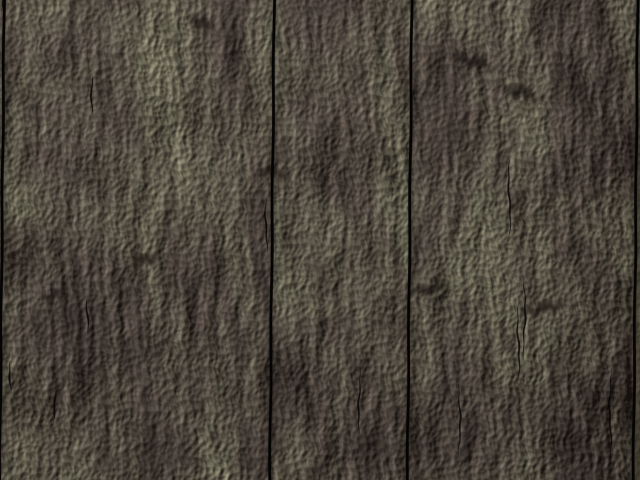
This texture is drawn by a Shadertoy shader. Its source:

```glsl
#define SEAMS vec4(0.003, 0.425, 0.640, 0.993)
#define SEAM_HALF_WIDTH 0.0022
#define SEAM_LEAN 0.007
#define PIT_SCALE vec2(125.0, 100.0)
#define FIBRE_SCALE vec2(105.0, 9.0)
#define RELIEF 0.85
#define CRACKS 12
#define KNOTS 8
#define DARK_WOOD vec3(0.085, 0.066, 0.052)
#define PALE_WOOD vec3(0.570, 0.535, 0.470)
#define GAP_COLOR vec3(0.018, 0.016, 0.015)
#define EDGE_STRIP vec3(0.300, 0.280, 0.215)

vec2 hash2(vec2 p) {
    vec3 q = fract(p.xyx * vec3(0.1031, 0.1030, 0.0973));
    q += dot(q, q.yzx + 33.33);
    return fract((q.xx + q.yz) * q.zy);
}

// Distance to the nearest jittered cell point
float cellular(vec2 p) {
    vec2 cell = floor(p), f = fract(p);
    float nearest = 4.0;
    for (int y = -1; y <= 1; y++)
        for (int x = -1; x <= 1; x++) {
            vec2 o = vec2(x, y);
            vec2 d = o + hash2(cell + o) - f;
            nearest = min(nearest, dot(d, d));
        }
    return sqrt(nearest);
}

// Layered, rotated sines for broad weathering
float blotches(vec2 p) {
    float sum = 0.0, amp = 1.0;
    for (int i = 0; i < 5; i++) {
        p = mat2(0.8, 0.6, -0.6, 0.8) * p * 1.65 + 0.7 * sin(p.yx) + 2.3;
        sum += amp * sin(p.x) * sin(p.y);
        amp *= 0.75;
    }
    return sum;
}

// Fibres running along the board
float fibres(vec2 p) {
    p.x += 0.004 * sin(p.y * 13.0 + p.x * 21.0) + 0.002 * sin(p.y * 37.0 + p.x * 60.0);
    return cellular(p * FIBRE_SCALE);
}

// Pitted, worn surface height
float surface(vec2 p) {
    p += 0.0025 * sin(p.yx * vec2(140.0, 115.0));
    return 0.55 * cellular(p * PIT_SCALE)
         + 0.45 * cellular(p * PIT_SCALE * vec2(0.52, 0.33) + 17.0)
         + 0.30 * fibres(p);
}

// Thin tapering splits
float cracks(vec2 p, float aa) {
    float mask = 0.0;
    for (int i = 0; i < CRACKS; i++) {
        vec2 h = hash2(vec2(i, 41));
        vec2 d = p - h * vec2(1.0, 0.75);
        d.x += 0.0015 * sin(p.y * 55.0 + float(i)) + 0.0008 * sin(p.y * 170.0);
        float taper = 1.0 - abs(d.y) / mix(0.025, 0.085, h.x);
        float width = 0.0016 * taper;
        mask = max(mask, smoothstep(width + aa, width - aa, abs(d.x)) * smoothstep(0.0, 0.3, taper));
    }
    return mask;
}

// Short ragged bruises lying across the grain
float knots(vec2 p) {
    float mask = 0.0;
    for (int i = 0; i < KNOTS; i++) {
        vec2 h = hash2(vec2(i, 87));
        vec2 d = p - h.yx * vec2(1.0, 0.75);
        d.y += (h.x - 0.6) * d.x + 0.003 * sin(p.x * 190.0) + 0.002 * sin(p.x * 430.0);
        float r = length(d / vec2(mix(0.018, 0.050, h.y), mix(0.008, 0.014, h.x)));
        mask = max(mask, 1.0 - smoothstep(0.1, 1.2, r));
    }
    return mask;
}

void mainImage(out vec4 fragColor, in vec2 fragCoord) {
    vec2 uv = fragCoord / iResolution.xy;
    vec2 p = uv * vec2(1.0, 0.75);
    float aa = 0.75 / iResolution.x;

    // Locate the board and its nearest seam
    float x = p.x - SEAM_LEAN * (uv.y - 0.5) + 0.0006 * sin(p.y * 31.0);
    float seam = 1.0, board = 0.0;
    for (int i = 0; i < 4; i++) {
        seam = min(seam, abs(x - SEAMS[i]));
        board += step(SEAMS[i], x);
    }
    vec2 g = p + board * vec2(3.17, 5.31);

    // Weathering, fibres and light raking over the pits
    float patches = blotches(g * vec2(9.0, 4.5));
    float streaks = sin(g.x * 173.0 + 2.0 * sin(g.y * 7.0)) + sin(g.x * 419.0 + 1.5 * sin(g.y * 11.0));
    float relief = surface(g) - surface(g + vec2(-0.0028, 0.0028));
    float tone = 0.47 + 0.085 * patches + 0.03 * streaks;
    tone -= 0.40 * (fibres(g * vec2(0.7, 1.0) + 9.0) - 0.42);
    tone += RELIEF * relief * (0.85 + 0.15 * patches);
    tone += 0.10 * (uv.y - 0.5) - 0.16 * smoothstep(0.80, 1.0, uv.x) * (1.0 - 0.5 * uv.y);
    tone *= 1.0 - 0.65 * knots(p);
    tone *= 1.0 - 0.30 * exp(-seam * 130.0);
    vec3 color = mix(DARK_WOOD, PALE_WOOD, clamp(tone, 0.0, 1.1));
    color *= 1.0 + 0.025 * clamp(patches, -1.0, 1.0) * vec3(-0.5, 1.0, -0.8);

    // Pale strip past the last seam, then splits and gaps
    color = mix(color, EDGE_STRIP * (0.8 + 0.5 * tone), 0.7 * smoothstep(-aa, aa, x - SEAMS.w));
    color = mix(color, GAP_COLOR, 0.85 * cracks(p, aa));
    float gap = smoothstep(SEAM_HALF_WIDTH + aa, SEAM_HALF_WIDTH - aa, seam);
    color = mix(color, GAP_COLOR, gap);
    fragColor = vec4(color, 1.0);
}
```
